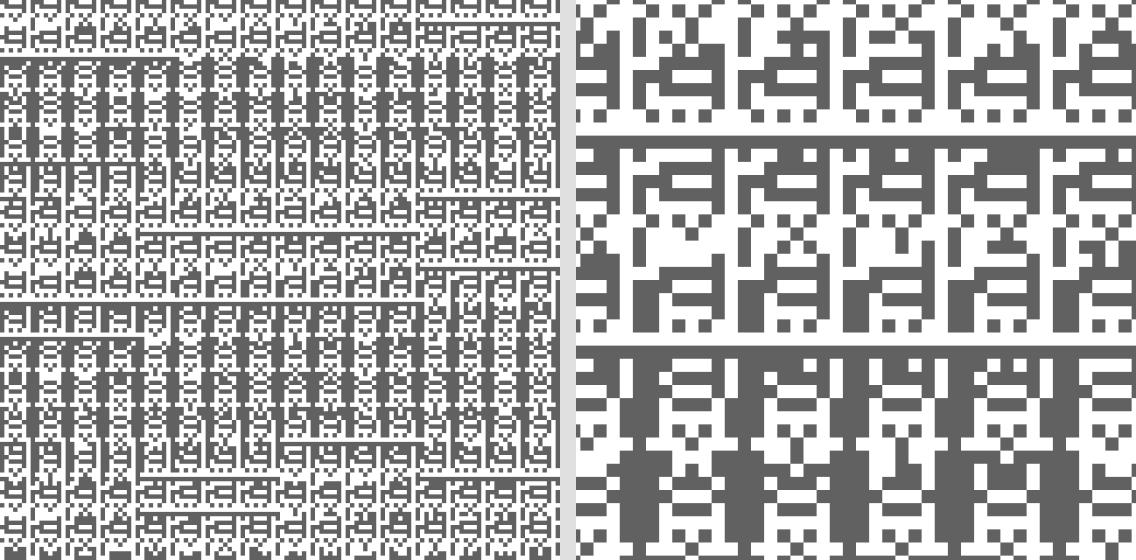
Left: the whole. Right: its middle third, enlarged.
A WebGL 2 fragment shader for this pattern:

```glsl
#version 300 es
precision highp float;
// A 16 by 16 grid of mirrored, blocky glyphs in grey and white, with drifting bands of gutters.

#define REPEATS 16.0
#define BLOCKS 8.0
#define BAND_PERIOD 8.0
#define BAND_CENTER 2.5
#define LEFT_SHIFT 0.7
#define CROWN_INK 0.45
#define BAR_CHANCE 0.3
#define INK vec3(0.38)
#define PAPER vec3(1.0)

uniform vec2 u_resolution;
out vec4 fragColor;

// Integer hash of three keys, returned in 0..1.
float hash(int a, int b, int c) {
    uint h = uint(a + 64) * 73856u ^ uint(b + 64) * 19349u ^ uint(c + 64) * 83492u;
    h = h * 747796405u + 2891336453u;
    h = ((h >> ((h >> 28) + 4u)) ^ h) * 277803737u;
    h = (h >> 22) ^ h;
    return float(h & 65535u) / 65535.0;
}

// Band openness: high gives solid gutters, low gives broken ones.
float bandLevel(vec2 block) {
    float column = floor(block.x / BLOCKS);
    float y = block.y / BLOCKS;
    float center = BAND_CENTER + LEFT_SHIFT * step(column, 4.0);
    float level = cos(6.28318 * (y - center) / BAND_PERIOD);
    return level - 1.2 * step(y, 1.4);
}

// Mirrored rings, dots and gutter shared by all repeats.
bool baseGlyph(int dx, int dy) {
    if (dy == 0) return dx >= 2;
    if (dy == 1) return dx != 2;
    if (dy == 2) return dx >= 3;
    if (dy == 3) return dx == 1 || dx >= 3;
    return dx == 0 || dx == 4;
}

// Ink at one square block, counted from the upper left.
float inkAt(vec2 block) {
    ivec2 cell = ivec2(floor(block / BLOCKS));
    ivec2 p = ivec2(mod(block, BLOCKS));
    int dx = abs(p.x - 3);
    int dy = min(p.y, 8 - p.y);
    float level = bandLevel(block);
    bool solidGutter = level > 0.45;
    bool brokenGutter = level < -0.35;
    bool ink = baseGlyph(dx, dy);

    // Crown: two rows that vary by column and recur down the canvas.
    if ((p.y == 5 || p.y == 6) && dx <= 2) {
        int motif = cell.x * 16 + cell.y % 7;
        bool mirrored = hash(motif, p.y, 11) > 0.4;
        ink = hash(motif, p.y, mirrored ? dx : p.x + 20) < CROWN_INK;
    }

    // Narrow gutter with a white line along its left side.
    if (!solidGutter) {
        if (p.x == 6) ink = false;
        if (p.x == 5 && dy <= 2) ink = true;
    }

    // Dashed gutter and squared glyph sides.
    if (brokenGutter) {
        if (p.x == 7) ink = p.y % 4 != 3;
        if (p.x == 0) ink = dy == 0 || p.y == 3;
        if (p.x == 1 && dy <= 1) ink = true;
    }

    // Long horizontal bars spanning groups of four columns.
    if (!solidGutter && hash(cell.y, cell.x / 4, 37) < BAR_CHANCE) {
        if (p.y == 5) ink = true;
        if (p.y == 4) ink = false;
    }
    return ink ? 1.0 : 0.0;
}

void main() {
    float side = min(u_resolution.x, u_resolution.y);
    float count = REPEATS * BLOCKS;
    vec2 grid = gl_FragCoord.xy / side * count;
    grid.y = count * u_resolution.y / side - grid.y;

    // Blend the four blocks around the nearest corner over one pixel.
    vec2 corner = floor(grid + 0.5);
    vec2 blend = clamp((grid - corner) * side / count + 0.5, 0.0, 1.0);
    float upper = mix(inkAt(corner - 1.0), inkAt(corner - vec2(0.0, 1.0)), blend.x);
    float lower = mix(inkAt(corner - vec2(1.0, 0.0)), inkAt(corner), blend.x);
    fragColor = vec4(mix(PAPER, INK, mix(upper, lower, blend.y)), 1.0);
}
```
